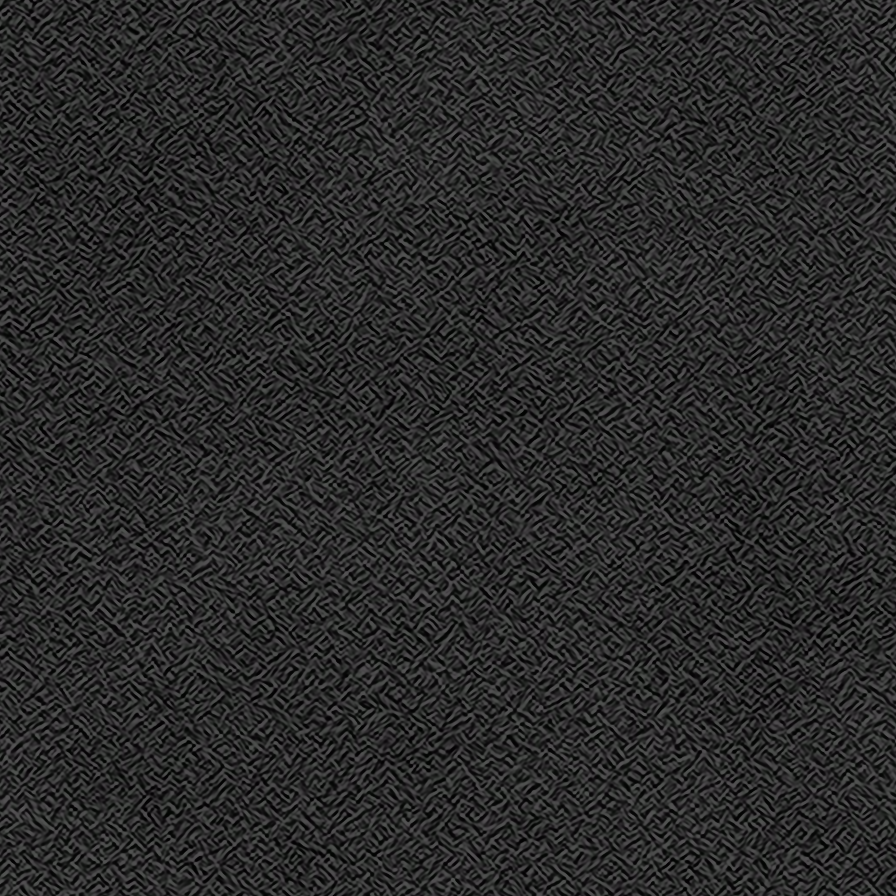
Reproduce this texture procedurally as a WebGL 2 fragment shader.

```glsl
#version 300 es
precision highp float;
// Dark, finely knitted cloth. Each cell of a grid scatters a few short wavelets
// that lean left or right by knit column; their sum gives the yarn relief.
// Soft mottling, fine grain and a faint tint finish the surface.

uniform vec2 u_resolution;
out vec4 fragColor;

const float TAU = 6.2832;
const float CELLS = 111.0;                  // scatter cells across the canvas
const int STRANDS_PER_CELL = 3;
const float STRAND_FREQUENCY = 1.18;        // ridges per cell
const vec2 STRAND_FALLOFF = vec2(2.6, 5.4); // along and across a strand
const float KNIT_COLUMNS = 50.0;
const float MEAN_LEVEL = 0.165;
const float CONTRAST = 0.155;

vec3 hash3(vec2 cell, float seed) {
    vec3 q = fract(vec3(cell.xyx + seed * 17.3) * vec3(0.1031, 0.1030, 0.0973));
    q += dot(q, q.yxz + 33.33);
    return fract((q.xxy + q.yxx) * q.zyx);
}

// Smooth value noise in 0..1
float noise(vec2 p, float seed) {
    vec2 cell = floor(p);
    vec2 f = fract(p);
    f = f * f * (3.0 - 2.0 * f);
    float low = mix(hash3(cell, seed).x, hash3(cell + vec2(1, 0), seed).x, f.x);
    float high = mix(hash3(cell + vec2(0, 1), seed).x, hash3(cell + vec2(1, 1), seed).x, f.x);
    return mix(low, high, f.y);
}

// One short strand: a ridge wave inside a soft oval
float wavelet(vec2 d, float angle, float frequency, float phase) {
    float c = cos(angle);
    float s = sin(angle);
    vec2 turned = vec2(c * d.x + s * d.y, c * d.y - s * d.x);
    float envelope = exp(-dot(STRAND_FALLOFF, turned * turned));
    return envelope * cos(TAU * (frequency * turned.y + phase));
}

// Leaning direction of a cell, -1 or 1, alternating loosely by column
float lean(vec2 cell, float columnsPerCell, float seed) {
    float column = sin(TAU * (cell.x + 0.5) * columnsPerCell);
    return hash3(cell, seed).x + 0.28 * column > 0.5 ? 1.0 : -1.0;
}

// Sum of the strands scattered in the nearby cells, centred on zero
float yarnRelief(vec2 p, float columnsPerCell) {
    vec2 home = floor(p);
    float sum = 0.0;
    for (int y = -1; y <= 1; y++) {
        for (int x = -1; x <= 1; x++) {
            vec2 cell = home + vec2(x, y);
            float side = lean(cell, columnsPerCell, 1.0);
            for (int i = 0; i < STRANDS_PER_CELL; i++) {
                vec3 place = hash3(cell, 2.0 + float(i));
                vec3 shape = hash3(cell, 12.0 + float(i));
                float angle = side * mix(0.45, 0.95, shape.x);
                float frequency = STRAND_FREQUENCY * mix(0.8, 1.2, shape.y);
                sum += wavelet(p - cell - place.xy, angle, frequency, shape.z);
            }
        }
    }
    return sum;
}

// Gentle changes of brightness at three sizes, centred on zero
float mottling(vec2 p, float seed) {
    float broad = 0.4 * noise(p * 7.0, seed);
    float middle = 0.3 * noise(p * 24.0, seed + 1.0);
    return broad + middle + 0.3 * noise(p * 60.0, seed + 2.0) - 0.5;
}

void main() {
    vec2 p = gl_FragCoord.xy / min(u_resolution.x, u_resolution.y);

    // Yarn relief, flattened at its brightest and darkest
    float relief = yarnRelief(p * CELLS, KNIT_COLUMNS / CELLS);
    float level = MEAN_LEVEL + CONTRAST * tanh(relief);

    // Uneven light and fine fibre grain
    float grain = noise(p * 400.0, 30.0) - 0.5;
    level += 0.05 * mottling(p, 31.0) + 0.02 * grain;
    level = clamp(level, 0.008, 0.36);

    // Faint drift between green and violet grey
    float tint = 0.024 * (noise(p * 130.0, 35.0) - 0.5);
    vec3 color = vec3(level) + tint * vec3(-0.5, 0.6, -0.5);
    fragColor = vec4(clamp(color, 0.0, 1.0), 1.0);
}
```
